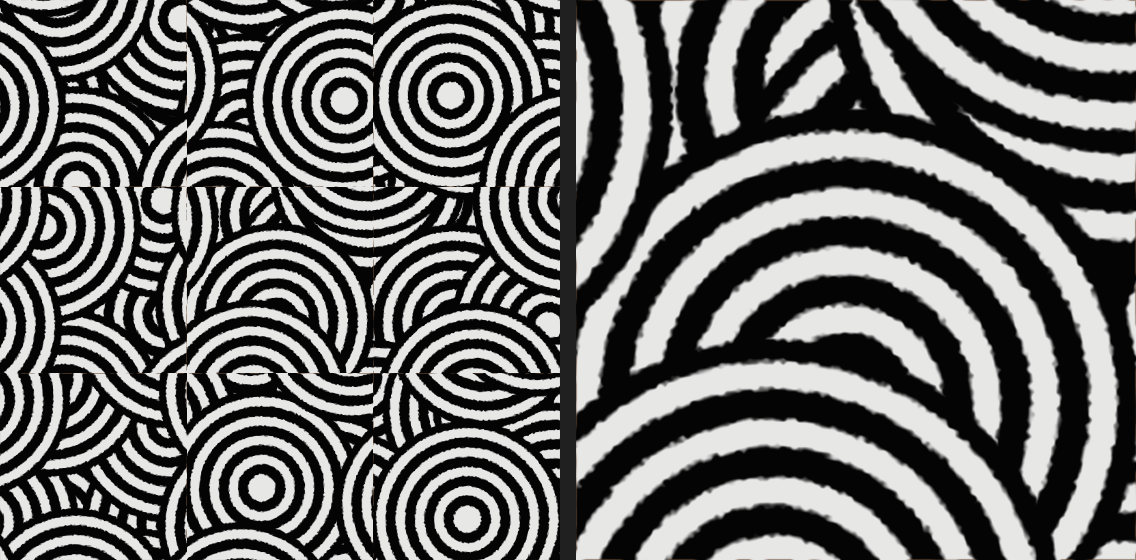
Left, the full canvas; right, a detail of the centre.
Write a Shadertoy shader that draws this pattern.

```glsl
// Overlapping discs of concentric white rings on black, laid out in a 3 x 3 patchwork.
// Each patch scatters its discs on a jittered grid; the disc with the highest
// random rank lies on top, and fine cell noise roughens every edge.

#define PATCHES 3.0          // patches along the canvas
#define CELL 0.18            // spacing of the disc grid
#define JITTER 0.66          // scatter of a disc inside its cell
#define DISC_RADIUS 0.174    // outer radius, black rim included
#define CORE_RADIUS 0.0245   // white spot in the middle
#define RING_PERIOD 0.0345
#define RING_WIDTH 0.0166
#define EDGE_SOFTNESS 0.0017 // half width of an edge
#define ROUGHNESS 0.0026     // displacement of the edges
#define GRAIN 300.0          // noise cells along the canvas
#define SEAM_WIDTH 0.0011

const vec3 BLACK = vec3(0.016);
const vec3 WHITE = vec3(0.905, 0.905, 0.903);
const vec3 SEAM = vec3(0.42, 0.31, 0.22);

vec3 hash3(vec2 p) {
    vec3 q = fract(p.xyx * vec3(0.1031, 0.1030, 0.0973));
    q += dot(q, q.yxz + 33.33);
    return fract((q.xxy + q.yzz) * q.zyx);
}

// Smooth two-channel value noise, from -0.5 to 0.5
vec2 grain(vec2 p) {
    vec2 i = floor(p), f = smoothstep(0.0, 1.0, fract(p));
    vec2 low = mix(hash3(i).xy, hash3(i + vec2(1, 0)).xy, f.x);
    vec2 high = mix(hash3(i + vec2(0, 1)).xy, hash3(i + vec2(1, 1)).xy, f.x);
    return mix(low, high, f.y) - 0.5;
}

// Distance to the centre of a cell's disc, and the rank of that disc
vec2 discAt(vec2 p, vec2 cell, vec2 patchId) {
    vec3 h = hash3(cell + 37.0 * patchId + 11.0);
    vec2 centre = (cell + 0.5 + JITTER * (h.xy - 0.5)) * CELL;
    return vec2(length(p - centre), h.z);
}

// Soft mask: 1 where the signed distance is negative
float inside(float dist) {
    return 1.0 - smoothstep(-EDGE_SOFTNESS, EDGE_SOFTNESS, dist);
}

// White core and evenly spaced white rings
float rings(float d) {
    float offset = d - CORE_RADIUS + 0.5 * (RING_WIDTH + RING_PERIOD);
    float band = abs(mod(offset, RING_PERIOD) - 0.5 * RING_PERIOD) - 0.5 * RING_WIDTH;
    return inside(min(band, d - CORE_RADIUS));
}

float discPattern(vec2 p, vec2 patchId) {
    vec2 home = floor(p / CELL);

    // Topmost disc that covers the point
    vec2 top = vec2(0.0, -1.0);
    for (int y = -1; y <= 1; y++)
    for (int x = -1; x <= 1; x++) {
        vec2 disc = discAt(p, home + vec2(x, y), patchId);
        if (disc.x < DISC_RADIUS && disc.y > top.y) top = disc;
    }
    if (top.y < 0.0) return 0.0;

    // Soften its rings where a higher disc cuts them off
    float white = rings(top.x);
    for (int y = -1; y <= 1; y++)
    for (int x = -1; x <= 1; x++) {
        vec2 disc = discAt(p, home + vec2(x, y), patchId);
        if (disc.y > top.y)
            white *= smoothstep(0.0, 2.0 * EDGE_SOFTNESS, disc.x - DISC_RADIUS);
    }
    return white;
}

void mainImage(out vec4 fragColor, in vec2 fragCoord) {
    vec2 uv = fragCoord / iResolution.xy;

    // The middle and right patches of the centre row share one layout
    vec2 patchId = floor(uv * PATCHES);
    if (patchId == vec2(2, 1)) patchId.x = 1.0;

    vec2 rough = uv + ROUGHNESS * grain(uv * GRAIN);
    vec3 color = mix(BLACK, WHITE, discPattern(rough, patchId));

    // Faint, broken seams between the patches
    vec2 toSeam = abs(fract(uv * PATCHES + 0.5) - 0.5) / PATCHES;
    float seam = 1.0 - smoothstep(0.0, SEAM_WIDTH, min(toSeam.x, toSeam.y));
    float broken = smoothstep(-0.1, 0.3, grain(uv * GRAIN * 0.4 + 50.0).x);
    color = mix(color, SEAM, 0.7 * seam * broken);

    fragColor = vec4(color, 1.0);
}
```
